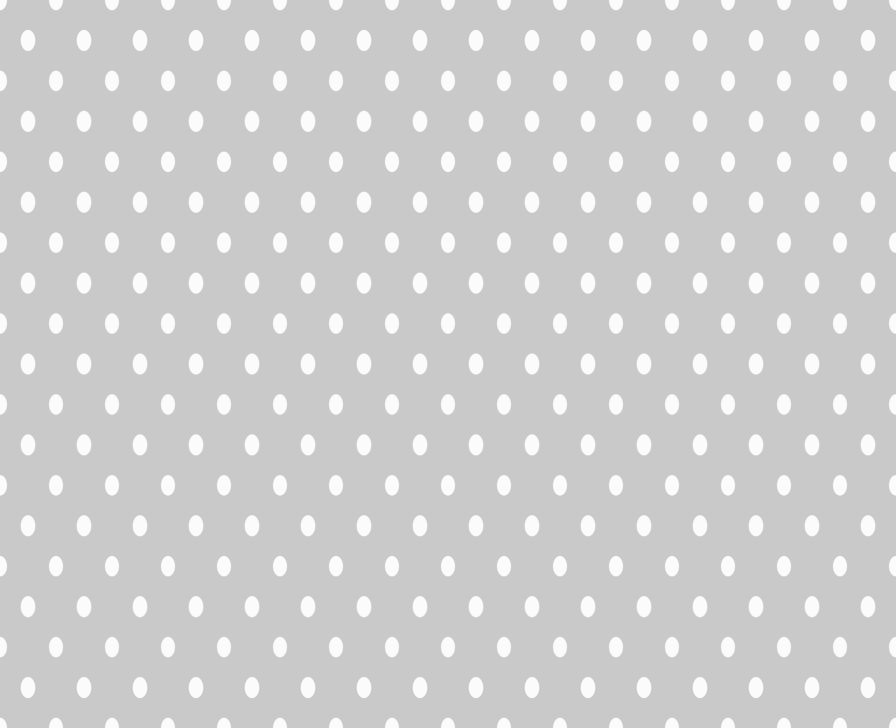
Give the GLSL for this pattern, as a Shadertoy shader.

```glsl
const vec2 REPEATS = vec2(16.0, 9.0);       // columns and row pairs
const vec2 SPAN = vec2(16.0, 13.0);         // canvas size in column spacings
const vec3 GREY = vec3(0.79);
const vec3 WHITE = vec3(0.985);

// Approximate signed distance to an axis-aligned ellipse
float ellipseDistance(vec2 p, vec2 radii) {
    float k0 = max(length(p / radii), 1e-4);
    float k1 = max(length(p / (radii * radii)), 1e-4);
    return k0 * (k0 - 1.0) / k1;
}

// Nearest dot of a rectangular lattice, shifted by a fraction of a cell
float latticeDistance(vec2 uv, vec2 shift, vec2 radii) {
    vec2 cell = fract(uv * REPEATS + shift + 0.5) - 0.5;
    return ellipseDistance(cell * SPAN / REPEATS, radii);
}

float coverage(float dist, float pixel) {
    return 1.0 - smoothstep(-0.75 * pixel, 0.75 * pixel, dist);
}

void mainImage(out vec4 fragColor, in vec2 fragCoord) {
    vec2 uv = fragCoord / iResolution.xy;
    float pixel = SPAN.y / iResolution.y;

    // Two interleaved lattices; the offset rows are slightly larger
    float evenRows = latticeDistance(uv, vec2(0.0), vec2(0.125, 0.182));
    float oddRows = latticeDistance(uv, vec2(0.5), vec2(0.130, 0.188));

    float dots = coverage(min(evenRows, oddRows), pixel);
    fragColor = vec4(mix(GREY, WHITE, dots), 1.0);
}
```
